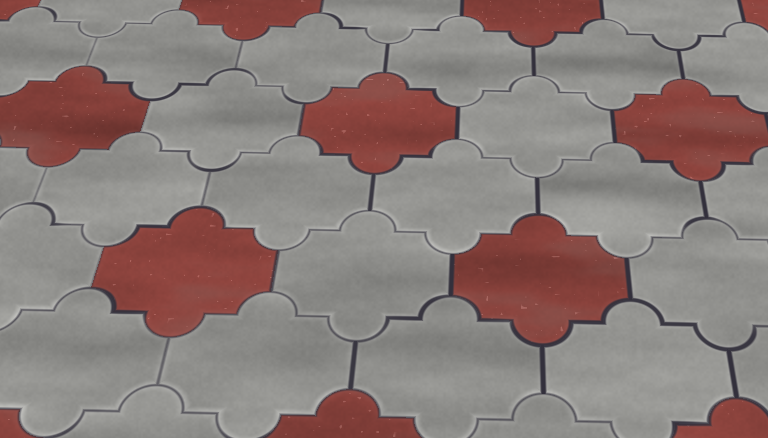
Reproduce this pattern procedurally as a Shadertoy shader.

```glsl
// Interlocking lobed paving stones, grey with every fourth one red, seen in
// perspective. A plane projection gives paving coordinates; each row seam is a
// line with alternating half-circle lobes, and hash noise adds the wear.

#define ROW_HEIGHT 0.63      // row spacing over stone width
#define LOBE_RADIUS 0.162    // in stone widths
#define SEAM_HALF 0.0065     // thinnest half width of a joint
#define SEAM_EXTRA 0.0075    // widening of worn joints
#define BEVEL 0.045          // width of the worn edge
#define STAIN 0.15           // strength of the cloudy patches
#define GRAIN 0.035          // strength of the fine grit
#define GREY vec3(0.575, 0.575, 0.562)
#define RED vec3(0.545, 0.262, 0.238)
#define JOINT vec3(0.20, 0.19, 0.235)

float hash(vec2 p) {
    return fract(sin(dot(p, vec2(127.1, 311.7))) * 43758.5453);
}

float noise(vec2 p) {
    vec2 i = floor(p), f = fract(p);
    f = f * f * (3.0 - 2.0 * f);
    return mix(mix(hash(i), hash(i + vec2(1, 0)), f.x),
               mix(hash(i + vec2(0, 1)), hash(i + vec2(1, 1)), f.x), f.y);
}

float clouds(vec2 p) {
    return 0.6 * noise(p) + 0.28 * noise(p * 2.1 + 7.3) + 0.12 * noise(p * 4.3 + 3.1);
}

// Canvas point (unit width, y down) to paving: x in stones, y in rows, z = stone width
vec3 toPaving(vec2 p) {
    float depth = p.y - 0.022 * (p.x - 0.484) - 0.3555;
    float width = 0.2305 + 0.138 * depth;
    float centre = 0.4727 - 0.108 * depth;
    return vec3((p.x - centre) / width, (4.339 - 1.0 / width) / 0.2918, width);
}

// Signed distance to the lobed seam below row n; negative in the lower row
float rowSeam(vec2 q, float n) {
    float h = (q.y - n - 0.5) * ROW_HEIGHT;
    float shift = 0.5 * mod(n + 1.0, 2.0);
    float xLower = fract(q.x - shift + 0.5) - 0.5;
    float xUpper = fract(q.x - shift) - 0.5;
    float s = min(-h, length(vec2(xLower, h)) - LOBE_RADIUS);
    return max(s, LOBE_RADIUS - length(vec2(xUpper, h)));
}

void mainImage(out vec4 fragColor, in vec2 fragCoord) {
    vec2 canvas = vec2(fragCoord.x, iResolution.y - fragCoord.y) / iResolution.x;
    vec3 paving = toPaving(canvas);
    vec2 q = paving.xy;
    float soft = 1.0 / (iResolution.x * paving.z) + 0.002;

    // Stone that owns this point
    float n = floor(q.y);
    float seam = rowSeam(q, n);
    float row = seam < 0.0 ? n + 1.0 : n;
    float x = q.x - 0.5 * mod(row, 2.0);
    float column = floor(x + 0.5);
    x -= column;
    vec2 id = vec2(column, row);
    float side = 0.5 - abs(x);
    float edge = min(abs(seam), side);
    float isRed = mod(row, 2.0) < 0.5 && mod(column + row * 0.5, 2.0) > 0.5 ? 1.0 : 0.0;

    // Body colour with stains, lengthwise streaks and grit
    vec2 local = vec2(x, q.y - row);
    float stain = clouds(local * vec2(1.6, 3.2) + id * 17.3) - 0.5;
    float streak = exp(-pow((local.y + 0.25 - 0.5 * hash(id + 4.0)) * 5.0, 2.0))
                 * smoothstep(0.5, 0.9, hash(id + 9.0));
    float tone = 1.0 + STAIN * stain * 1.6 - 0.13 * streak + 0.07 * (hash(id) - 0.5);
    tone += GRAIN * (noise(canvas * 330.0) + noise(canvas * 150.0) - 1.0);
    vec3 color = mix(GREY, RED, isRed) * tone;
    color = mix(color, vec3(0.47, 0.35, 0.33), isRed * 0.35 * smoothstep(0.0, 0.3, stain));

    // Worn edges: brightest along the lower rim of each stone
    float rim = 1.0 - smoothstep(0.0, BEVEL, edge);
    float lowerRim = seam > 0.0 && abs(seam) < side ? 1.0 : 0.35;
    float wear = 0.6 + 0.8 * noise(q * 9.0);
    color += rim * wear * mix(0.04, 0.115, lowerRim) * mix(vec3(1.0), vec3(0.35, 0.3, 0.3), isRed);

    // Pale chips on the red stones
    float chip = smoothstep(0.91, 0.98, noise(q * vec2(37.0, 25.0)));
    color += 0.12 * isRed * chip;

    // Joints: uprights open towards the right, curved seams open unevenly
    float open = smoothstep(0.45, 0.85, noise(q * vec2(3.1, 2.7) + 5.0));
    float upright = smoothstep(-1.6, 0.4, q.x);
    float seamLine = 1.0 - smoothstep(-soft, soft, abs(seam) - SEAM_HALF - SEAM_EXTRA * open);
    float sideLine = 1.0 - smoothstep(-soft, soft, side - SEAM_HALF - SEAM_EXTRA * upright);
    float line = max(seamLine * mix(0.68, 0.95, open), sideLine * mix(0.45, 1.0, upright));
    color = mix(color, JOINT, line);

    fragColor = vec4(clamp(color, 0.0, 1.0), 1.0);
}
```
